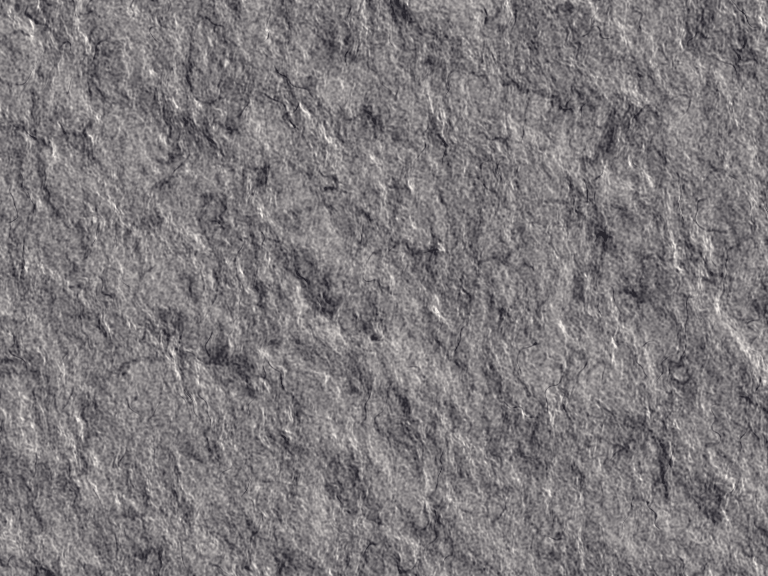
Reproduce this texture procedurally as a Shadertoy shader.

```glsl
// Rough grey slate: upright ripples, slanting folds, dark creases and fine glinting grain.

#define BASE_TONE 0.425
#define RELIEF 0.165
#define GLINT 0.03
#define PATCH 0.36
#define GRAIN 0.55
#define CREASE_DEPTH 0.36
#define FOLD_DIR vec2(0.85, -0.53)
#define LIGHT_DIR vec2(0.85, 0.53)
#define LIGHT_STEP 0.0025
#define SHADOW vec3(0.30, 0.29, 0.31)
#define HIGHLIGHT vec3(0.77, 0.75, 0.74)

// Random gradient in -1..1 for a lattice point
vec2 hash22(vec2 p) {
    vec3 q = fract(vec3(p.xyx) * vec3(0.1031, 0.1030, 0.0973));
    q += dot(q, q.yzx + 33.33);
    return fract((q.xx + q.yz) * q.zy) * 2.0 - 1.0;
}

// Gradient noise, centred on zero
float noise(vec2 p) {
    vec2 i = floor(p), f = p - i;
    vec2 u = f * f * f * (f * (f * 6.0 - 15.0) + 10.0);
    vec2 o = vec2(0.0, 1.0);
    i += 100.0;
    float a = dot(hash22(i), f);
    float b = dot(hash22(i + o.yx), f - o.yx);
    float c = dot(hash22(i + o.xy), f - o.xy);
    float d = dot(hash22(i + o.yy), f - o.yy);
    return mix(mix(a, b, u.x), mix(c, d, u.x), u.y);
}

// Bends straight features into ragged ones
vec2 warp(vec2 p) {
    vec2 broad = vec2(noise(p * 9.0), noise(p * 9.0 + 41.3));
    vec2 ragged = vec2(noise(p * 40.0 + 17.7), noise(p * 40.0 + 63.1));
    return p + 0.05 * broad + 0.02 * ragged;
}

// Coordinates along and across the slanting folds
vec2 foldSpace(vec2 p) {
    return vec2(dot(p, FOLD_DIR), dot(p, vec2(-FOLD_DIR.y, FOLD_DIR.x)));
}

// Surface height; each layer is scaled by its frequency to keep slopes alike
float height(vec2 p) {
    vec2 w = warp(p);
    float h = 0.7 * noise(w * vec2(26.0, 10.0)) / 26.0;
    h += 0.6 * noise(foldSpace(w) * vec2(4.0, 12.0) + 23.0) / 12.0;
    vec2 q = mix(p, w, 0.3) * vec2(1.0, 0.75);
    float freq = 34.0, steepness = 0.6;
    for (int i = 0; i < 4; i++) {
        h += steepness * noise(q * freq + 9.7 * float(i)) / freq;
        q = mat2(0.94, 0.34, -0.34, 0.94) * q;
        freq *= 1.8;
        steepness += 0.15;
    }
    return h;
}

// Thin line where the noise crosses zero, broken up by a mask
float crease(vec2 p, vec2 maskPos) {
    float line = 1.0 - smoothstep(0.0, 0.06, abs(noise(p)));
    return line * smoothstep(-0.1, 0.25, noise(maskPos));
}

void mainImage(out vec4 fragColor, in vec2 fragCoord) {
    vec2 p = fragCoord / iResolution.y;
    vec2 w = warp(p);

    // Side light on the relief; pale patches are smoother
    float pale = 0.8 * noise(w * vec2(19.0, 10.0) + 71.0);
    pale += 0.7 * noise(foldSpace(w) * vec2(4.0, 11.0) + 57.0);
    float slope = (height(p + LIGHT_DIR * LIGHT_STEP) - height(p)) / LIGHT_STEP;
    slope *= 1.0 - 0.5 * pale;
    float lit = max(slope, 0.0);
    float tone = BASE_TONE + RELIEF * slope + GLINT * lit * lit + PATCH * pale;

    // Dark creases, slanting and upright
    float cracks = crease(foldSpace(w) * vec2(6.0, 15.0) + 5.0, p * 15.0 + 31.0);
    cracks += crease(w * vec2(22.0, 9.0) + 47.0, p * 18.0 + 83.0);
    tone -= CREASE_DEPTH * cracks;

    // Mineral grain
    vec2 g = mat2(0.8, 0.6, -0.6, 0.8) * p;
    tone += GRAIN * (0.6 * noise(g * 115.0) + 0.8 * noise(g * 195.0 + 13.0));

    // Cool shadows to warm highlights
    fragColor = vec4(mix(SHADOW, HIGHLIGHT, clamp(tone, -0.3, 1.4)), 1.0);
}
```
